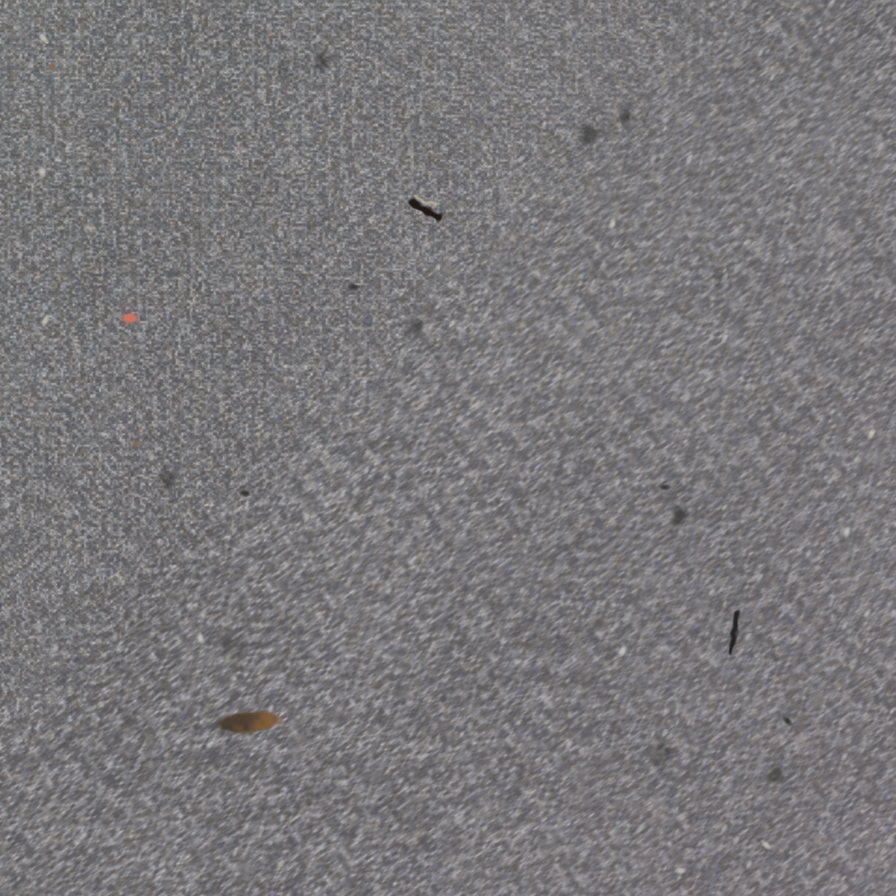
A three.js fragment shader for this texture:

```glsl
// Worn grey asphalt: fine mineral grain, round at upper left and drawn into
// slanted streaks elsewhere, with pale chips, dark stains and a little litter.
// Value noise makes the grain; hashed cells and loops scatter the marks.
#define BASE_GREY vec3(0.479, 0.471, 0.480)
#define GRAIN_CONTRAST 0.35
#define GRAIN_FREQ 290.0
#define STREAK_ANGLE 0.62
#define STREAK_STRETCH 1.9
#define CHIP_CELLS 75.0
#define CHIP_SHARE 0.16
#define STAIN_COUNT 11
#define CRUMB_COUNT 16
#define SOFT_EDGE 0.002

varying vec2 vUv;

float hash(vec2 p) {
  return fract(sin(dot(p, vec2(127.1, 311.7))) * 43758.5453);
}

vec2 hash2(vec2 p) {
  return vec2(hash(p), hash(p + 37.3));
}

float noise(vec2 p) {
  vec2 i = floor(p), f = fract(p);
  f = f * f * (3.0 - 2.0 * f);
  float low = mix(hash(i), hash(i + vec2(1.0, 0.0)), f.x);
  float high = mix(hash(i + vec2(0.0, 1.0)), hash(i + 1.0), f.x);
  return mix(low, high, f.y);
}

vec2 rotate(vec2 p, float angle) {
  float c = cos(angle), s = sin(angle);
  return vec2(c * p.x + s * p.y, c * p.y - s * p.x);
}

// Two octaves of grain, centred on zero
float grain(vec2 p) {
  return 0.62 * noise(p) + 0.38 * noise(p * 1.57 + 19.7) - 0.5;
}

// Coverage of an approximate ellipse with a soft rim
float ellipse(vec2 p, vec2 radius, float soft) {
  float d = (length(p / radius) - 1.0) * min(radius.x, radius.y);
  return 1.0 - smoothstep(-soft, soft, d);
}

// Coverage of a line from a to b
float stroke(vec2 p, vec2 a, vec2 b, float width) {
  vec2 ab = b - a;
  float t = clamp(dot(p - a, ab) / dot(ab, ab), 0.0, 1.0);
  return 1.0 - smoothstep(width - SOFT_EDGE, width + SOFT_EDGE, length(p - a - ab * t));
}

// Pale chips, at most one in each cell
float chips(vec2 uv, float streak) {
  vec2 p = uv * CHIP_CELLS, cell = floor(p);
  vec2 rnd = hash2(cell + 5.1);
  vec2 local = rotate(fract(p) - 0.3 - 0.4 * rnd, STREAK_ANGLE + rnd.x - 0.5);
  float size = mix(0.10, 0.24, rnd.y * rnd.y);
  float shape = ellipse(local, size * vec2(1.0 + 0.6 * streak, 0.8), 0.12);
  return shape * step(hash(cell + 71.9), CHIP_SHARE) * (0.4 + 0.6 * rnd.x);
}

void main() {
  vec2 uv = vUv;
  float streak = smoothstep(-0.3, 0.12, uv.x - uv.y + 0.1);

  // Grain: round and streaked layers blended at constant contrast
  vec2 slanted = rotate(uv, STREAK_ANGLE) * vec2(1.0 / STREAK_STRETCH, 1.0);
  float roundGrain = grain(uv * GRAIN_FREQ * 1.05);
  float streakGrain = grain(slanted * GRAIN_FREQ + 50.0);
  float g = mix(roundGrain, streakGrain, streak) / length(vec2(streak, 1.0 - streak));
  g *= 1.08 - 0.2 * smoothstep(0.3, 0.8, uv.x);
  float value = GRAIN_CONTRAST * (g + 0.7 * g * g - 0.017);

  // Broad changes of tone and a faint tint
  value += 0.03 * (noise(uv * 5.0 + 3.0) - 0.5) + 0.025 * (noise(uv * 28.0) - 0.5);
  vec3 color = BASE_GREY + value;
  color += vec3(0.006, -0.003, 0.005) * (uv.x - uv.y);
  color += 0.025 * (noise(uv * 150.0 + 8.0) - 0.5) * vec3(1.0, 0.1, -1.0);
  color = mix(color, vec3(0.74, 0.74, 0.73), 0.65 * chips(uv, streak));

  // Dark stains with ragged rims
  float ragged = noise(uv * 160.0) - 0.5;
  for (int i = 0; i < STAIN_COUNT; i++) {
    vec2 id = vec2(float(i), 4.7);
    vec2 p = uv - mix(vec2(0.05), vec2(0.95), hash2(id));
    float radius = mix(0.005, 0.011, hash(id + 9.2));
    float cover = ellipse(p + 0.006 * ragged, radius * vec2(0.85, 1.1), 0.005);
    color = mix(color, vec3(0.20, 0.20, 0.19), cover * mix(0.25, 0.8, hash(id + 2.6)));
  }

  // Small crumbs: pale, tan or nearly black
  for (int i = 0; i < CRUMB_COUNT; i++) {
    vec2 id = vec2(float(i), 23.4);
    float kind = hash(id + 6.8);
    vec2 p = rotate(uv - hash2(id), 6.28 * kind);
    vec3 crumb = kind < 0.4 ? vec3(0.80, 0.79, 0.75) : vec3(0.52, 0.42, 0.33);
    crumb = kind > 0.7 ? vec3(0.17) : crumb;
    color = mix(color, crumb, 0.8 * ellipse(p, vec2(0.005, 0.0028), SOFT_EDGE));
  }

  // Litter: brown leaf, black twig, curled husk and a red scrap
  vec2 leaf = rotate(uv - vec2(0.278, 0.194), 0.08);
  vec3 leafColor = mix(vec3(0.27, 0.23, 0.19), vec3(0.50, 0.37, 0.23), smoothstep(-0.03, 0.03, leaf.x + 0.03 * ragged));
  color = mix(color, leafColor, ellipse(leaf + 0.002 * ragged, vec2(0.034, 0.011), SOFT_EDGE));
  vec2 twig = uv - vec2(0.819, 0.293) + 0.005 * ragged;
  color = mix(color, vec3(0.14, 0.14, 0.15), stroke(twig, vec2(-0.004, -0.02), vec2(0.005, 0.024), 0.0028));
  vec2 husk = uv - vec2(0.474, 0.768) + 0.004 * ragged;
  color = mix(color, vec3(0.13, 0.10, 0.09), stroke(husk, vec2(-0.014, 0.006), vec2(0.016, -0.01), 0.0038));
  color = mix(color, vec3(0.70, 0.68, 0.60), stroke(husk, vec2(-0.012, 0.012), vec2(0.012, 0.003), 0.0015));
  color = mix(color, vec3(0.80, 0.45, 0.38), ellipse(uv - vec2(0.145, 0.645), vec2(0.008, 0.005), SOFT_EDGE));

  gl_FragColor = vec4(color, 1.0);
}
```
